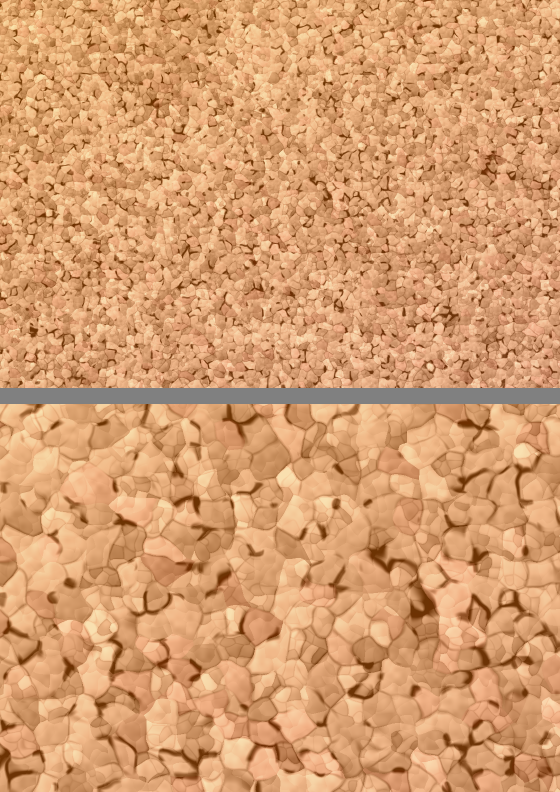
Top, the full canvas; bottom, a detail of the centre.
Give the GLSL for this texture, as a Shadertoy shader.

```glsl
// Pressed cork board: angular granules from a stretched, weighted Voronoi diagram,
// broken up by finer crumbs, with shaded facets, thin seams and sparse dark pits.
// Every layer changes one tone, which is then turned into a warm tan colour.

vec3 hash3(vec2 p) {
    vec3 q = fract(p.xyx * vec3(0.1031, 0.1030, 0.0973));
    q += dot(q, q.yxz + 33.33);
    return fract((q.xxy + q.yzz) * q.zyx);
}

float noise(vec2 p) {
    vec2 cell = floor(p), f = fract(p);
    f = f * f * (3.0 - 2.0 * f);
    float low = mix(hash3(cell).x, hash3(cell + vec2(1, 0)).x, f.x);
    float high = mix(hash3(cell + vec2(0, 1)).x, hash3(cell + vec2(1, 1)).x, f.x);
    return mix(low, high, f.y);
}

// Returns the offset from the granule centre (xy) and the distance to its seam (z).
vec3 granules(vec2 p, out vec3 traits) {
    vec2 base = floor(p), offset = vec2(0);
    float nearest = 9.0, second = 9.0;
    for (int y = -1; y <= 1; y++) {
        for (int x = -1; x <= 1; x++) {
            vec2 cell = base + vec2(x, y);
            vec3 site = hash3(cell + 17.0);
            vec3 look = hash3(cell + 131.0);
            vec2 r = p - cell - 0.1 - 0.8 * site.xy;

            // Stretch each granule along its own direction
            float angle = 6.2832 * look.x;
            vec2 axis = vec2(cos(angle), sin(angle));
            vec2 local = vec2(dot(r, axis), dot(r, vec2(-axis.y, axis.x)));
            float d = length(local * vec2(0.78, 1.24)) * mix(0.8, 1.25, site.z);

            if (d < nearest) {
                second = nearest;
                nearest = d;
                offset = r;
                traits = look.yzx;
            } else {
                second = min(second, d);
            }
        }
    }
    return vec3(offset, second - nearest);
}

vec3 cork(vec2 p) {
    // Ragged outlines
    vec2 q = p + 0.005 * (vec2(noise(p * 90.0), noise(p * 90.0 + 57.0)) - 0.5);

    vec3 grainTraits, crumbTraits;
    vec3 grain = granules(q * 43.0 + 20.0, grainTraits);
    vec3 crumb = granules(q * 92.0 + 310.0, crumbTraits);

    // Some granules are whole flakes, others a cluster of crumbs
    float crumbly = smoothstep(0.35, 0.75, grainTraits.y);
    float tone = 0.672 + 0.20 * (grainTraits.x - 0.5);
    tone += mix(0.07, 0.21, crumbly) * (crumbTraits.x - 0.5);

    // Facets tilted towards light from the upper left
    vec2 light = vec2(-0.6, 0.8);
    tone += 0.07 * dot(grain.xy, light) + 0.04 * dot(crumb.xy, light);

    // Fine grain and broad unevenness
    tone += 0.08 * (noise(p * 180.0 + 7.0) - 0.5);
    tone += 0.05 * (noise(p * 9.0 + 3.0) - 0.5);

    // Broken seams between granules
    float broken = smoothstep(0.25, 0.75, noise(p * 50.0 + 90.0));
    float seam = 1.0 - smoothstep(0.0, 0.17, grain.z);
    float crumbSeam = 1.0 - smoothstep(0.0, 0.2, crumb.z);
    tone -= 0.17 * seam * broken + 0.07 * crumbSeam * crumbly;

    // Small dark pits where seams open up
    float pit = smoothstep(0.66, 0.82, noise(p * 74.0 + 200.0));
    pit *= 1.0 - smoothstep(0.08, 0.3, grain.z);
    tone -= 0.34 * pit;

    // Brighter at the upper left, dimmer at the lower right
    float glow = p.y - 0.5 * p.x - 0.15;
    tone = clamp(tone + 0.03 * glow, 0.2, 0.88);

    // Tan ramp, with a few rosy granules and a yellower upper left
    vec3 color = vec3(min(tone + 0.225, 0.8 + 0.2 * tone), tone, tone - 0.188);
    float rosy = smoothstep(0.72, 0.95, grainTraits.z);
    color += rosy * vec3(0.008, -0.025, -0.012);
    color.b -= 0.045 * glow;
    return color;
}

void mainImage(out vec4 fragColor, in vec2 fragCoord) {
    // Four samples per pixel smooth the granule edges
    vec3 color = vec3(0);
    for (int i = 0; i < 4; i++) {
        vec2 shift = vec2(i % 2, i / 2) * 0.5 - 0.25;
        color += cork((fragCoord + shift) / iResolution.y);
    }
    fragColor = vec4(color / 4.0, 1.0);
}
```
